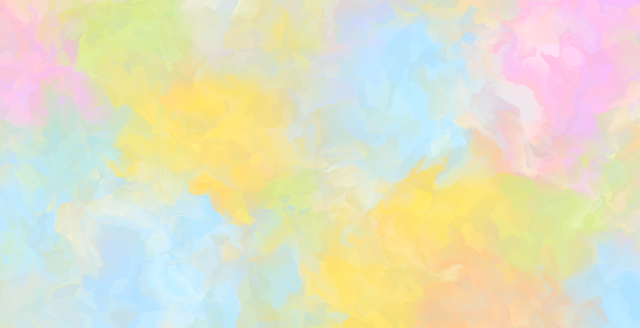
Write a WebGL 2 fragment shader that draws this background.

```glsl
#version 300 es
precision highp float;

uniform vec2 u_resolution;
out vec4 fragColor;

// Pigments
const int HUES = 8;
const vec3 CREAM    = vec3(0.92, 0.91, 0.82);
const vec3 BLUE     = vec3(0.76, 0.91, 0.98);
const vec3 YELLOW   = vec3(0.98, 0.90, 0.50);
const vec3 LIME     = vec3(0.87, 0.92, 0.60);
const vec3 PEACH    = vec3(1.00, 0.81, 0.61);
const vec3 PINK     = vec3(0.99, 0.77, 0.92);
const vec3 LAVENDER = vec3(0.85, 0.84, 0.97);
const vec3 AQUA     = vec3(0.75, 0.91, 0.88);
const vec3 MIDTONE  = vec3(0.90, 0.88, 0.77);
const vec3 HIGHLIGHT = vec3(0.99, 0.98, 0.91);

// Broad washes: centre as a share of the canvas, radius in canvas heights
const vec3 BLUE_LOW      = vec3(0.22, 0.22, 0.40);
const vec3 BLUE_HIGH     = vec3(0.64, 0.70, 0.28);
const vec3 BLUE_CORNER   = vec3(0.95, 0.07, 0.22);
const vec3 YELLOW_HIGH   = vec3(0.35, 0.64, 0.34);
const vec3 YELLOW_LOW    = vec3(0.70, 0.36, 0.20);
const vec3 YELLOW_FOOT   = vec3(0.55, 0.04, 0.22);
const vec3 LIME_HIGH     = vec3(0.27, 0.89, 0.30);
const vec3 LIME_MIDDLE   = vec3(0.42, 0.35, 0.24);
const vec3 LIME_EDGE     = vec3(0.91, 0.40, 0.22);
const vec3 PEACH_LOW     = vec3(0.74, 0.20, 0.38);
const vec3 PEACH_HIGH    = vec3(0.36, 0.55, 0.30);
const vec3 PINK_LEFT     = vec3(0.03, 0.78, 0.28);
const vec3 PINK_RIGHT    = vec3(0.89, 0.85, 0.32);
const vec3 LAVENDER_LOW  = vec3(0.15, 0.17, 0.15);
const vec3 LAVENDER_HIGH = vec3(0.58, 0.90, 0.18);
const vec3 AQUA_LEFT     = vec3(0.11, 0.50, 0.20);
const vec3 AQUA_RIGHT    = vec3(0.71, 0.62, 0.18);

const float WASH_STRENGTH = 0.52;
const float SEPARATION    = 8.5;   // how strongly one pigment wins
const float CLOUD_SCALE   = 3.2;   // clouds per canvas height
const float WARP          = 0.20;
const float DAUB_SCALE    = 9.0;   // daubs per canvas height
const float DAUB_SHIFT    = 0.10;
const float DAUB_EDGE     = 26.0;  // crispness of daub borders
const float DAUB_TINT     = 0.055; // colour change from daub to daub
const float BLOOM         = 0.45;  // amount of pale highlights
const float CONTRAST      = 1.22;

vec2 hash2(vec2 cell) {
    uvec2 v = uvec2(ivec2(cell) + 32768) * 1664525u + 1013904223u;
    v.x += v.y * 1664525u;
    v.y += v.x * 1664525u;
    v ^= v >> 16u;
    v.x += v.y * 1664525u;
    v.y += v.x * 1664525u;
    v ^= v >> 16u;
    return vec2(v & 65535u) / 65535.0;
}

float noise(vec2 p) {
    vec2 i = floor(p), f = fract(p);
    f = f * f * (3.0 - 2.0 * f);
    float low  = mix(hash2(i).x, hash2(i + vec2(1, 0)).x, f.x);
    float high = mix(hash2(i + vec2(0, 1)).x, hash2(i + vec2(1, 1)).x, f.x);
    return mix(low, high, f.y);
}

float fbm(vec2 p) {
    float sum = 0.0, gain = 0.434;
    for (int octave = 0; octave < 5; octave++) {
        sum += gain * noise(p);
        p = mat2(1.6, 1.2, -1.2, 1.6) * p + 7.3;
        gain *= 0.6;
    }
    return sum;
}

// Ragged cells with soft borders, each holding one random shift
vec2 daubShift(vec2 p) {
    p += 0.8 * vec2(noise(p * 1.7), noise(p * 1.7 + 19.0));
    vec2 base = floor(p), shift = vec2(0.0);
    float total = 0.0;
    for (int y = -1; y <= 1; y++)
    for (int x = -1; x <= 1; x++) {
        vec2 cell = base + vec2(x, y);
        vec2 away = cell + hash2(cell) - p;
        float weight = exp(-DAUB_EDGE * dot(away, away));
        shift += weight * (hash2(cell + 91.0) - 0.5);
        total += weight;
    }
    return shift / max(total, 1e-20);
}

float wash(vec2 p, vec3 area) {
    vec2 away = p - area.xy * vec2(u_resolution.x / u_resolution.y, 1.0);
    return exp(-dot(away, away) / (area.z * area.z));
}

void main() {
    vec2 p = gl_FragCoord.xy / u_resolution.y;

    // Bend the paper, then break it into overlapping daubs
    vec2 bend = vec2(fbm(p * 3.5 + 11.0), fbm(p * 3.5 + 47.0)) - 0.5;
    vec2 q = p + WARP * bend;
    vec2 broad = daubShift(q * DAUB_SCALE);
    vec2 small = daubShift(q * DAUB_SCALE * 2.3 + 31.0);
    q += DAUB_SHIFT * (broad + 0.5 * small);

    vec3 pigment[HUES] = vec3[HUES](CREAM, BLUE, YELLOW, LIME, PEACH, PINK, LAVENDER, AQUA);
    float pool[HUES] = float[HUES](
        0.12,
        0.14 + wash(q, BLUE_LOW) + wash(q, BLUE_HIGH) + wash(q, BLUE_CORNER),
        0.08 + wash(q, YELLOW_HIGH) + wash(q, YELLOW_LOW) + wash(q, YELLOW_FOOT),
        0.04 + wash(q, LIME_HIGH) + wash(q, LIME_MIDDLE) + wash(q, LIME_EDGE),
        wash(q, PEACH_LOW) + 0.75 * wash(q, PEACH_HIGH),
        wash(q, PINK_LEFT) + wash(q, PINK_RIGHT),
        0.7 * wash(q, LAVENDER_LOW) + 0.5 * wash(q, LAVENDER_HIGH) - 0.15,
        0.8 * wash(q, AQUA_LEFT) + 0.7 * wash(q, AQUA_RIGHT));

    // Let the pigments compete and bleed into each other
    vec3 color = vec3(0.0);
    float total = 0.0;
    for (int k = 0; k < HUES; k++) {
        float cloud = fbm(q * CLOUD_SCALE + float(k) * vec2(17.0, 29.0));
        float weight = exp(SEPARATION * (cloud + WASH_STRENGTH * pool[k]));
        color += weight * pigment[k];
        total += weight;
    }
    color = MIDTONE + CONTRAST * (color / total - MIDTONE);

    // Pale blooms and a tint for each daub
    float bloom = smoothstep(0.52, 0.78, fbm(q * 4.5 + 83.0));
    color = mix(color, HIGHLIGHT, BLOOM * bloom);
    vec2 tint = DAUB_TINT * (0.7 * broad + small);
    color += tint.x * vec3(0.8, 0.1, -1.2) + 0.5 * tint.y;
    fragColor = vec4(clamp(color, 0.0, 1.0), 1.0);
}
```
